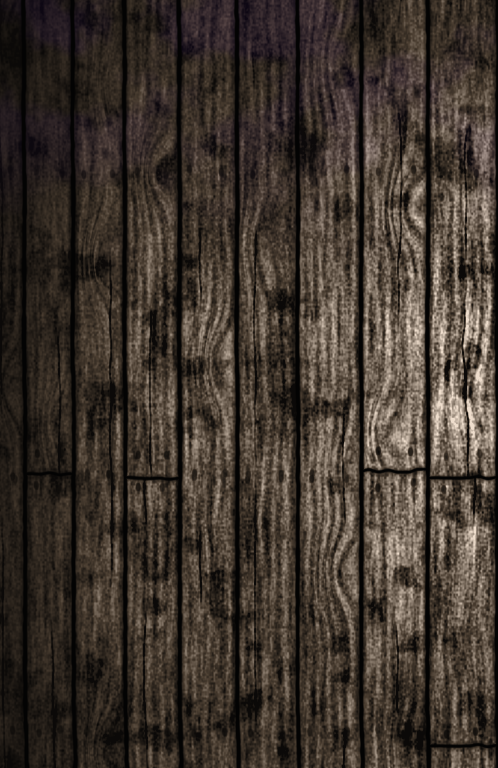
A Shadertoy shader for this texture:

```glsl
// Weathered floor of upright planks that widen to the right, with dark seams,
// butt joints and nail rows. Stretched noise bent around knots gives the grain;
// blotches, grit, cracks and a side light add the wear.

const float HEIGHT = 1.542;          // canvas height in canvas widths
const float SEAM_START = 0.047;      // x of the first seam
const float PLANK_WIDTH = 0.095;     // width of plank 0 is this plus WIDENING
const float WIDENING = 0.003;
const float SEAM_HALF = 0.0042;
const float JOINT_HALF = 0.0030;
const float LEAN = 0.006;            // sideways drift of the seams on the left
const float GRAIN_LINES = 125.0;     // fibres across the canvas
const float NAIL_TOP = 0.776;
const float NAIL_MIDDLE = 0.388;
const float NAIL_BOTTOM = 0.045;
const vec3 SOOT = vec3(0.045, 0.037, 0.030);
const vec3 UMBER = vec3(0.29, 0.24, 0.19);
const vec3 BLEACHED = vec3(0.67, 0.61, 0.55);
const vec3 GAP = vec3(0.012, 0.011, 0.010);
const vec3 VIOLET = vec3(0.006, -0.008, 0.045);
// Height of the butt joint in planks -1 to 8; negative for none.
const float JOINT[10] = float[](-1., .383, -1., .378, -1., -1., -1., .387, .378, -1.);

float hash(vec2 p) {
    vec3 q = fract(p.xyx * 0.1031);
    q += dot(q, q.yzx + 33.33);
    return fract((q.x + q.y) * q.z);
}

float noise(vec2 p) {
    vec2 i = floor(p), f = fract(p);
    f = f * f * (3.0 - 2.0 * f);
    return mix(mix(hash(i), hash(i + vec2(1, 0)), f.x),
               mix(hash(i + vec2(0, 1)), hash(i + vec2(1, 1)), f.x), f.y);
}

float fbm(vec2 p) {
    float sum = 0.0, gain = 0.53;
    for (int i = 0; i < 4; i++) {
        sum += gain * noise(p);
        p = p * 2.07 + 17.3;
        gain *= 0.5;
    }
    return sum;
}

// Fibres and growth rings; x and y in canvas widths, across is 0 to 1 in the plank.
float woodGrain(vec2 p, float across, float seed, out float knotCore) {
    float bend = 0.012 * (noise(vec2(p.x * 9.0, p.y * 3.0) + seed) - 0.5);
    knotCore = 0.0;
    for (int k = 0; k < 3; k++) {
        vec2 cell = vec2(seed, float(k));
        vec2 knot = vec2(0.25 + 0.5 * hash(cell), (float(k) + hash(cell + 7.1)) * HEIGHT / 3.0);
        vec2 d = (vec2(across, p.y) - knot) / vec2(0.32, 0.075);
        float strength = hash(cell + 3.7);
        bend += 0.06 * strength * strength * exp(-dot(d, d));
        knotCore += strength * strength * exp(-14.0 * dot(d, d));
    }
    float x = (p.x + bend) * GRAIN_LINES + seed * 5.0;
    float fibre = 0.6 * noise(vec2(x, p.y * 9.0)) + 0.4 * noise(vec2(x * 1.9, p.y * 32.0));
    float rings = 0.5 + 0.5 * sin(x * 2.3 + 2.0 * noise(p * 14.0));
    return mix(fibre, rings, 0.12 + 0.22 * hash(vec2(seed, 5.0)));
}

// Soft dark nail hole with a rust streak; d is in canvas widths.
float nailMark(vec2 d) {
    float hole = 1.0 - smoothstep(0.6, 1.3, length(d / vec2(0.0055, 0.0105)));
    float streak = exp(-pow(d.x / 0.003, 2.0) - pow(d.y / 0.026, 2.0));
    return max(0.85 * hole, 0.6 * streak);
}

void mainImage(out vec4 fragColor, in vec2 fragCoord) {
    vec2 uv = fragCoord / iResolution.xy;
    vec2 p = vec2(uv.x, uv.y * HEIGHT);
    float px = 1.0 / iResolution.x;

    // Plank number from the quadratic seam spacing
    float x = uv.x - LEAN * (1.0 - uv.y) * (1.0 - uv.x);
    x += 0.003 * (noise(vec2(floor(uv.x * 20.0) * 0.0, p.y * 7.0)) - 0.5);
    float disc = PLANK_WIDTH * PLANK_WIDTH + 4.0 * WIDENING * (x - SEAM_START);
    float plank = (sqrt(disc) - PLANK_WIDTH) / (2.0 * WIDENING);
    float id = floor(plank), across = plank - id;
    float width = PLANK_WIDTH + WIDENING * (2.0 * id + 1.0);
    float seamDist = min(across, 1.0 - across) * width;
    seamDist += 0.0018 * (noise(vec2(id * 9.0, p.y * 60.0)) - 0.5);

    // Butt joints split a plank into separate boards
    float jointY = JOINT[clamp(int(id) + 1, 0, 9)];
    float ragged = 0.004 * (noise(vec2(p.x * 50.0, id)) - 0.5);
    float jointDist = jointY < 0.0 ? 1.0 : abs(uv.y - jointY + ragged) * HEIGHT;
    if (id == 7.0) jointDist = min(jointDist, abs(uv.y - 0.029 + ragged) * HEIGHT);
    float lower = step(uv.y, jointY);
    float seed = id + 3.0 + 23.0 * lower;

    // Wood tone
    float knotCore;
    float grain = woodGrain(p, across, seed, knotCore);
    float blotch = fbm(p * 7.0 + seed * 3.1);
    float grit = 0.6 * noise(p * 230.0) + 0.4 * noise(p * vec2(330.0, 170.0) + 9.0);
    float tone = 0.53 + 0.95 * (grain - 0.5) + 0.6 * (grit - 0.5) + 0.55 * (blotch - 0.5);
    tone += 0.10 * (hash(vec2(seed, 2.0)) - 0.5) - 0.3 * knotCore;
    tone -= 0.35 * smoothstep(0.56, 0.75, fbm(p * 16.0 + 40.0));

    // Long drying cracks
    float crackX = 0.25 + 0.5 * hash(vec2(seed, 8.0)) + 0.12 * (fbm(vec2(p.y * 9.0, seed)) - 0.5);
    float crackOn = smoothstep(0.5, 0.7, noise(vec2(seed * 4.0, p.y * 5.0)));
    tone -= 0.5 * crackOn * (1.0 - smoothstep(0.0008, 0.003, abs(across - crackX) * width));

    // Nail pairs: one row on whole boards, one on each side of a joint
    float nails = 0.0;
    for (int i = 0; i < 8; i++) {
        float side = float(i & 1), row = float(i / 2);
        float y = row < 1.0 ? NAIL_TOP : row < 2.0 ? NAIL_BOTTOM : NAIL_MIDDLE;
        if (row > 1.0) y += jointY < 0.0 ? -0.008 : (row - 2.5) * 0.042;
        vec2 jitter = vec2(hash(vec2(id + 2.0, float(i))), hash(vec2(float(i), id + 9.0))) - 0.5;
        vec2 d = vec2((across - mix(0.22, 0.74, side) - 0.12 * jitter.x) * width,
                      (uv.y - y - 0.010 * jitter.y) * HEIGHT);
        nails = max(nails, nailMark(d) * (0.65 + 0.35 * hash(jitter * 91.0)));
    }

    // Light from the right, fading to the left, top and bottom
    float light = mix(0.22, 0.90, smoothstep(-0.08, 0.40, uv.x)) + 0.28 * smoothstep(0.5, 0.95, uv.x);
    light *= mix(1.0, 0.50, smoothstep(0.52, 1.0, uv.y)) * mix(0.76, 1.0, smoothstep(0.0, 0.35, uv.y));
    vec2 glow = (uv - vec2(0.93, 0.58)) / vec2(0.14, 0.24);
    light += 0.28 * exp(-dot(glow, glow));
    float edge = min(seamDist - SEAM_HALF, jointDist - JOINT_HALF);
    tone += 0.22 * exp(-pow((edge - 0.003) / 0.002, 2.0)) * step(across, 0.5) * noise(p * 45.0);
    tone *= light * mix(0.55, 1.0, smoothstep(0.0, 0.010, edge)) * (1.0 - nails);

    // Colour ramp, violet stain at the top, then the gaps
    tone = clamp(tone, 0.0, 1.25);
    vec3 color = mix(SOOT, UMBER, min(tone / 0.4, 1.0));
    color += (BLEACHED - UMBER) * max(tone - 0.4, 0.0) / 0.5;
    color += VIOLET * smoothstep(0.62, 0.95, uv.y) * smoothstep(0.4, 0.65, fbm(p * 8.0 + 5.0));
    color = mix(GAP, color, smoothstep(-px, px, edge));
    fragColor = vec4(clamp(color, 0.0, 1.0), 1.0);
}
```
